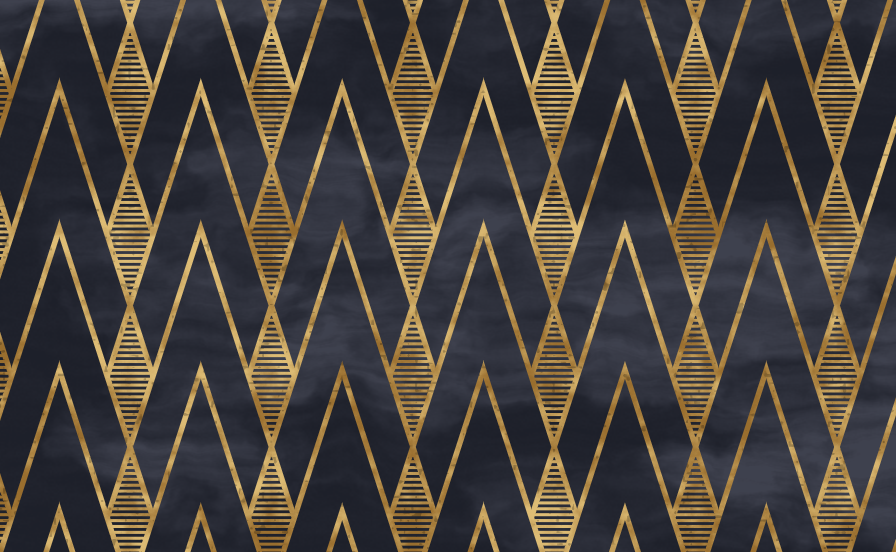
A WebGL 1 fragment shader for this pattern:

```glsl
precision highp float;
// Gold zigzags and striped diamonds over a brushed dark navy ground.

uniform vec2 u_resolution;

const float CELLS_ACROSS = 6.337;          // repeats over the canvas width
const vec2 NODE = vec2(0.920, 0.743);      // where two diamonds touch, in cells
const float SLOPE = 3.09;                  // steepness of every slanted line
const float HALF_LINE = 0.0195;            // half width of the gold lines
const float STRIPES = 24.0;                // bars per diamond height

float hash(vec2 p) {
  return fract(sin(dot(p, vec2(127.1, 311.7))) * 43758.5453);
}

float noise(vec2 p) {
  vec2 i = floor(p);
  vec2 f = fract(p);
  f = f * f * (3.0 - 2.0 * f);
  float low = mix(hash(i), hash(i + vec2(1.0, 0.0)), f.x);
  float high = mix(hash(i + vec2(0.0, 1.0)), hash(i + vec2(1.0, 1.0)), f.x);
  return mix(low, high, f.y);
}

float fbm(vec2 p) {
  float sum = 0.0;
  float amplitude = 0.5;
  for (int i = 0; i < 5; i++) {
    sum += amplitude * noise(p);
    p = p * 2.03 + vec2(17.3, 9.1);
    amplitude *= 0.5;
  }
  return sum;
}

// Distance to the nearest whole number
float toInteger(float x) {
  return abs(fract(x + 0.5) - 0.5);
}

float coverage(float dist, float pixel) {
  return clamp(0.5 - dist / pixel, 0.0, 1.0);
}

// Tall zigzags, plus the inverted chevrons that close each diamond
float outline(float side, float y) {
  float toEdge = inversesqrt(1.0 + SLOPE * SLOPE);
  float zigzag = toInteger(y - SLOPE * side) * toEdge;
  float closing = toInteger(y + SLOPE * side) * toEdge;
  closing = side < 0.5 / SLOPE ? closing : 1.0;
  return min(zigzag, closing) - HALF_LINE;
}

// Horizontal bars clipped to the diamond
float bars(float side, float y) {
  float diamond = (SLOPE * side - toInteger(y)) * inversesqrt(1.0 + SLOPE * SLOPE);
  float bar = (abs(fract(y * STRIPES) - 0.5) - 0.26) / STRIPES;
  return max(diamond, bar);
}

// Navy wash: soft clouds, dry horizontal brush marks and fine grain
vec3 ground(vec2 p) {
  vec2 warp = vec2(fbm(p * 1.7), fbm(p * 1.7 + 31.0)) - 0.5;
  float cloud = fbm(p * vec2(0.75, 1.5) + warp * 1.2 + 4.0);
  float brush = fbm(p * vec2(1.8, 11.0) + warp * 3.0);
  float wash = smoothstep(0.36, 0.74, cloud);
  float tone = wash * (0.35 + 0.95 * brush) + 0.22 * (brush - 0.3);
  tone += 0.06 * (noise(p * 75.0) - 0.5);
  return mix(vec3(0.115, 0.125, 0.163), vec3(0.245, 0.255, 0.305), clamp(tone, 0.0, 1.0));
}

// Foil: broad light and dark patches, mottling and small worn specks
vec3 foil(vec2 p) {
  float patches = fbm(p * vec2(1.6, 2.2) + 50.0);
  float mottle = fbm(p * 11.0 + 80.0);
  float shine = smoothstep(0.28, 0.70, 0.6 * patches + 0.4 * mottle);
  vec3 gold = mix(vec3(0.60, 0.43, 0.18), vec3(0.87, 0.74, 0.46), shine);
  float wear = smoothstep(0.76, 0.92, noise(p * 36.0 + 12.0));
  return gold * (1.0 - 0.22 * wear);
}

void main() {
  float pixel = CELLS_ACROSS / u_resolution.x;
  vec2 p = gl_FragCoord.xy * pixel;
  vec2 q = p - NODE;
  float side = toInteger(q.x);

  float lines = coverage(outline(side, q.y), pixel);
  float hatch = coverage(bars(side, q.y), pixel);
  vec3 color = mix(ground(p), foil(p), max(lines, hatch));
  gl_FragColor = vec4(color, 1.0);
}
```
